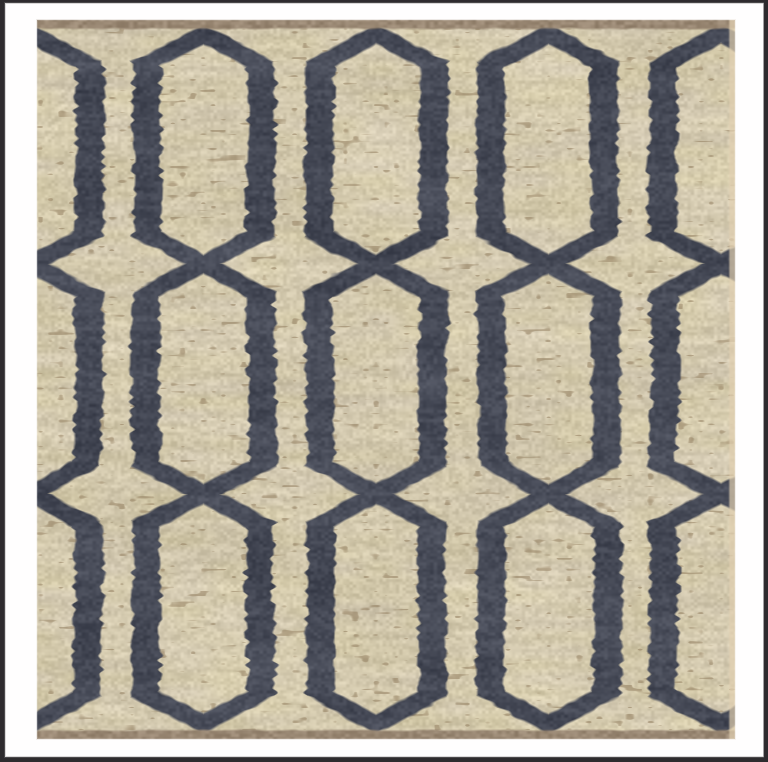
A WebGL 1 fragment shader for this pattern:

```glsl
precision highp float;

uniform vec2 u_resolution;

#define CELL vec2(0.2264, 0.3018)
#define RUG_CENTER vec2(0.4934, 0.5026)
#define OUTER_HEX vec2(0.0932, 0.1640)
#define INNER_HEX vec2(0.0564, 0.1378)
#define SHOULDER_SLOPE 0.53
#define THREADS 165.0
#define FRAY 0.0085
#define WOBBLE 0.007
#define CREAM vec3(0.825, 0.785, 0.695)
#define NAVY vec3(0.275, 0.290, 0.340)
#define HEM vec3(0.60, 0.53, 0.45)
#define FRAME vec3(0.18, 0.17, 0.18)

float hash(vec2 p) {
    return fract(sin(dot(p, vec2(127.1, 311.7))) * 43758.5);
}

float noise(vec2 p) {
    vec2 i = floor(p);
    vec2 f = fract(p);
    f = f * f * (3.0 - 2.0 * f);
    return mix(mix(hash(i), hash(i + vec2(1.0, 0.0)), f.x),
               mix(hash(i + vec2(0.0, 1.0)), hash(i + 1.0), f.x), f.y);
}

// Upright hexagon: size holds half width and half height
float hexagon(vec2 p, vec2 size) {
    p = abs(p);
    float roof = (SHOULDER_SLOPE * p.x + p.y - size.y)
               / length(vec2(SHOULDER_SLOPE, 1.0));
    return max(p.x - size.x, roof);
}

float box(vec2 p, vec2 low, vec2 high) {
    vec2 d = max(low - p, p - high);
    return max(d.x, d.y);
}

float coverage(float d, float soft) {
    return 1.0 - smoothstep(-soft, soft, d);
}

// Linked hexagon outlines with frayed, slightly shifted sides
float lattice(vec2 p) {
    vec2 q = p - RUG_CENTER;
    float column = floor(q.x / CELL.x + 0.5);
    float row = clamp(floor(q.y / CELL.y + 0.5), -1.0, 1.0);
    vec2 local = q - vec2(column, row) * CELL;

    float side = step(0.0, local.x);
    float sway = noise(vec2(column * 5.0 + side * 2.3, p.y * 8.0)) - 0.5;
    float fray = noise(p * vec2(28.0, THREADS)) - 0.5;
    float upright = smoothstep(0.02, 0.06, abs(local.x));
    local.x += (sway * WOBBLE + fray * FRAY) * upright;
    local.y += (noise(p * vec2(90.0, 60.0)) - 0.5) * 0.003;
    return max(hexagon(local, OUTER_HEX), -hexagon(local, INNER_HEX));
}

vec3 creamYarn(vec2 p) {
    float streak = noise(p * vec2(14.0, THREADS)) - 0.5;
    float patchTone = noise(p * vec2(6.0, 18.0)) - 0.5;
    float grain = noise(p * vec2(230.0, 260.0)) - 0.5;
    vec3 color = CREAM + 0.06 * streak + 0.04 * patchTone + 0.10 * grain;
    color.b -= 0.04 * noise(p * vec2(20.0, 55.0) + 9.0);
    // Short brown slubs
    float slub = smoothstep(0.80, 0.96, noise(p * vec2(75.0, 210.0) + 31.0));
    return mix(color, vec3(0.57, 0.49, 0.37), 0.55 * slub);
}

vec3 navyYarn(vec2 p) {
    float streak = noise(p * vec2(18.0, THREADS) + 57.0) - 0.5;
    float abrash = noise(p * vec2(7.0, 24.0) + 13.0) - 0.5;
    float grain = noise(p * vec2(210.0, 250.0) + 5.0) - 0.5;
    return NAVY + 0.05 * streak + 0.06 * abrash + 0.08 * grain;
}

void main() {
    vec2 p = gl_FragCoord.xy / u_resolution.y;
    float aspect = u_resolution.x / u_resolution.y;
    float pixel = 1.0 / u_resolution.y;
    float soft = max(0.0022, pixel);

    // Woven field and motif
    vec3 rug = mix(creamYarn(p), navyYarn(p), coverage(lattice(p), soft));

    // Hems above and below, pale selvedge at the right
    float hem = 0.0115 + 0.002 * (noise(p * vec2(60.0, 3.0)) - 0.5);
    float hemDistance = box(p, vec2(-1.0, 0.0302 + hem), vec2(2.0, 0.9738 - hem));
    vec3 hemColor = HEM + 0.12 * (noise(p * vec2(180.0, 230.0)) - 0.5);
    rug = mix(hemColor, rug, coverage(hemDistance, soft));
    float selvedge = smoothstep(0.955, 0.959, p.x);
    rug = mix(rug, CREAM + vec3(0.06, 0.03, 0.0), 0.7 * selvedge);

    // White margin inside a thin dark frame
    float rugEdge = box(p, vec2(0.0486, 0.0302), vec2(0.9646, 0.9738));
    vec3 color = mix(vec3(1.0, 0.995, 0.995), rug, coverage(rugEdge, pixel));
    float margin = box(p, vec2(0.0066), vec2(aspect - 0.0058, 0.9960));
    color = mix(FRAME, color, coverage(margin, pixel));

    gl_FragColor = vec4(color, 1.0);
}
```
